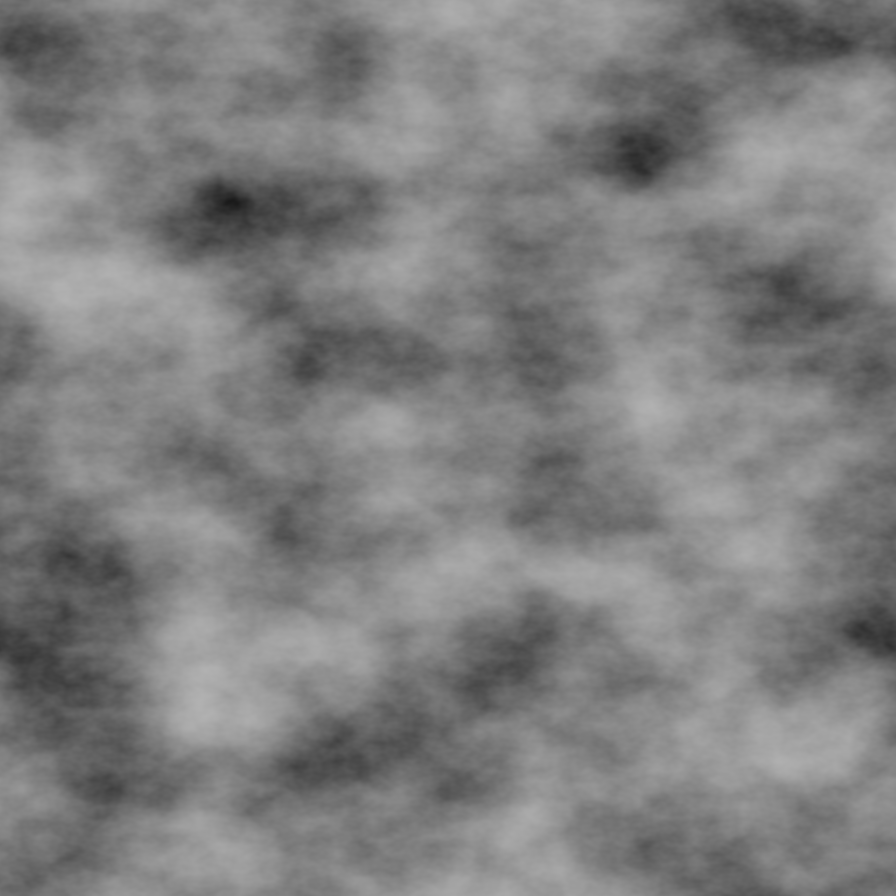
This texture is drawn by a WebGL 1 fragment shader. Its source:

```glsl
precision highp float;
// Soft grey clouds: seamless fractal gradient noise, wider than tall.

uniform vec2 u_resolution;

const float TAU = 6.2831853;
const int OCTAVES = 6;
const vec2 BASE_CELLS = vec2(4.0, 6.0);   // whole repeats keep the tile seamless
const float GAIN = 0.56;
const float MID_GREY = 0.507;
const float CONTRAST = 0.345;
const float DARK_SKEW = 0.12;             // deepens shadows, flattens highlights

float hash(vec2 p, float seed) {
  return fract(sin(dot(p, vec2(127.1, 311.7)) + seed * 74.7) * 43758.5453);
}

// Slope contribution of one lattice corner, wrapped to the period.
float cornerSlope(vec2 corner, vec2 toPoint, vec2 period, float seed) {
  float angle = TAU * hash(mod(corner, period), seed);
  return dot(vec2(cos(angle), sin(angle)), toPoint);
}

float gradientNoise(vec2 p, vec2 period, float seed) {
  vec2 cell = floor(p);
  vec2 f = p - cell;
  vec2 blend = f * f * f * (f * (f * 6.0 - 15.0) + 10.0);
  vec2 right = vec2(1.0, 0.0);
  vec2 up = vec2(0.0, 1.0);
  float lower = mix(cornerSlope(cell, f, period, seed),
                    cornerSlope(cell + right, f - right, period, seed), blend.x);
  float upper = mix(cornerSlope(cell + up, f - up, period, seed),
                    cornerSlope(cell + 1.0, f - 1.0, period, seed), blend.x);
  return mix(lower, upper, blend.y);
}

// Octaves are shifted against each other so their lattices do not line up.
float cloudNoise(vec2 uv, vec2 baseCells, float gain) {
  float sum = 0.0;
  float amplitude = 1.0;
  vec2 cells = baseCells;
  for (int i = 0; i < OCTAVES; i++) {
    float seed = float(i) + 1.0;
    vec2 shift = seed * vec2(0.37, 0.61);
    sum += amplitude * gradientNoise(uv * cells + shift, cells, seed);
    cells *= 2.0;
    amplitude *= gain;
  }
  return sum;
}

void main() {
  vec2 uv = gl_FragCoord.xy / u_resolution;
  float cloud = cloudNoise(uv, BASE_CELLS, GAIN);
  float grey = MID_GREY + CONTRAST * cloud - DARK_SKEW * cloud * cloud;
  gl_FragColor = vec4(vec3(grey), 1.0);
}
```
